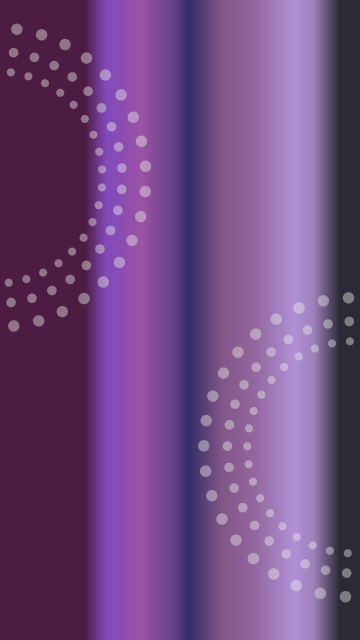
Reproduce this background procedurally as a Shadertoy shader.

```glsl
// Soft vertical bands of plum, violet, navy and lilac under two dotted rings.
// Bands are chained colour ramps across x; each ring of dots is one dot
// repeated by folding the angle around the ring's centre.

#define DOT_COUNT   37.0    // dots on a full circle
#define DOT_PHASE   0.0747  // angle of the first dot, radians
#define DOT_SIZE    0.038   // dot radius relative to its circle
#define RING_RADIUS 0.4155  // outer circle, in canvas widths
#define RING_SHRINK 0.842   // ratio between neighbouring circles
#define DOT_ALPHA   0.42
#define DOT_COLOR   vec3(0.93, 0.94, 0.92)
#define LEFT_RING   vec2(-0.0102, 0.7228)
#define RIGHT_RING  vec2(0.9815, 0.3010)

const float TAU = 6.2831853;

// Linear ramp from 0 at a to 1 at b
float ramp(float a, float b, float x) {
    return clamp((x - a) / (b - a), 0.0, 1.0);
}

// Background colour at horizontal position x in 0..1
vec3 bands(float x) {
    const vec3 plum    = vec3(0.302, 0.110, 0.263);
    const vec3 violet  = vec3(0.515, 0.290, 0.725);
    const vec3 orchid  = vec3(0.608, 0.325, 0.640);
    const vec3 dusk    = vec3(0.400, 0.262, 0.540);
    const vec3 navy    = vec3(0.208, 0.178, 0.410);
    const vec3 mauve   = vec3(0.505, 0.335, 0.530);
    const vec3 heather = vec3(0.580, 0.405, 0.625);
    const vec3 lilac   = vec3(0.690, 0.560, 0.832);
    const vec3 haze    = vec3(0.610, 0.505, 0.725);
    const vec3 coal    = vec3(0.182, 0.160, 0.212);

    vec3 c = mix(plum, violet, ramp(0.236, 0.296, x));
    c = mix(c, orchid,  ramp(0.310, 0.394, x));
    c = mix(c, dusk,    ramp(0.394, 0.481, x));
    c = mix(c, navy,    ramp(0.481, 0.521, x));
    c = mix(c, mauve,   ramp(0.525, 0.616, x));
    c = mix(c, heather, ramp(0.616, 0.710, x));
    c = mix(c, lilac,   ramp(0.710, 0.815, x));
    c = mix(c, haze,    ramp(0.822, 0.872, x));
    return mix(c, coal, ramp(0.872, 0.944, x));
}

// Signed distance to three concentric circles of dots
float dottedRings(vec2 p) {
    float spacing = TAU / DOT_COUNT;
    float angle = atan(p.y, p.x) - DOT_PHASE;
    angle -= spacing * round(angle / spacing);
    vec2 folded = length(p) * vec2(cos(angle), sin(angle));

    float dist = 1e3;
    float radius = RING_RADIUS;
    for (int i = 0; i < 3; i++) {
        dist = min(dist, length(folded - vec2(radius, 0.0)) - DOT_SIZE * radius);
        radius *= RING_SHRINK;
    }
    return dist;
}

void mainImage(out vec4 fragColor, in vec2 fragCoord) {
    float pixel = 1.0 / iResolution.x;
    vec2 p = fragCoord * pixel;
    vec2 canvas = iResolution.xy * pixel;

    vec3 color = bands(p.x);

    // Translucent dots with a one-pixel soft edge
    float dist = min(dottedRings(p - LEFT_RING * canvas),
                     dottedRings(p - RIGHT_RING * canvas));
    float coverage = clamp(0.5 - dist / pixel, 0.0, 1.0);
    color = mix(color, DOT_COLOR, DOT_ALPHA * coverage);

    fragColor = vec4(color, 1.0);
}
```
